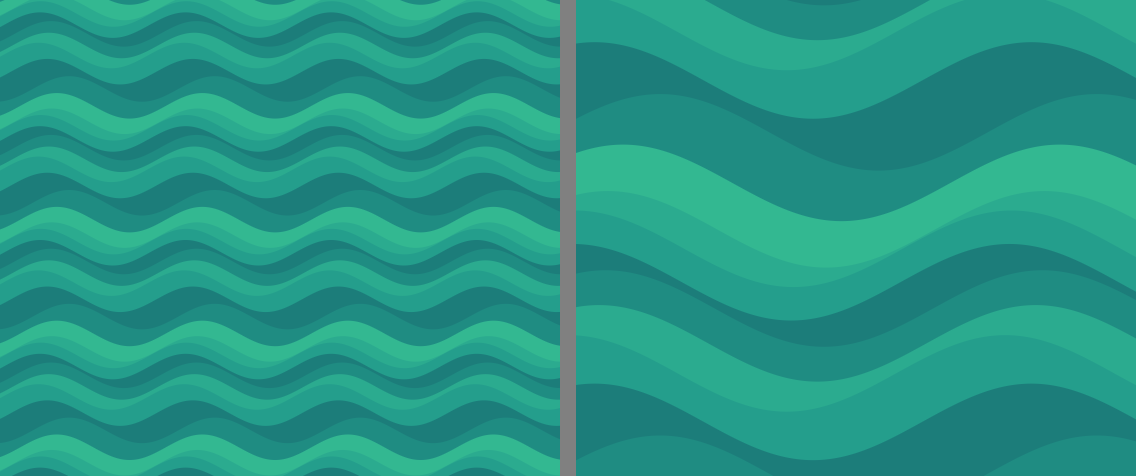
Left, the full canvas; right, a detail of the centre.
Give the GLSL for this pattern, as a Shadertoy shader.

```glsl
// Stacked sea waves: nine flat teal bands per row, each topped by a sine edge.
// Every band has its own height and sideways shift, so bands swell and thin;
// rows are painted from top to bottom, each edge covering what lies above it.

#define WAVELENGTH 0.3058   // lengths are in canvas heights
#define ROW_HEIGHT 0.2391
#define AMPLITUDE  0.0268
#define FIRST_CREST_X 0.1193
#define FIRST_ROW_Y   0.2223 // measured down from the top
#define BANDS 9
#define TAU 6.2832

// Per band: drop within the row, crest shift in wavelengths, tone index
const vec3 BAND[BANDS] = vec3[BANDS](
    vec3(0.000,  0.000, 4.0),
    vec3(0.136, -0.035, 3.0),
    vec3(0.193, -0.110, 2.0),
    vec3(0.291, -0.115, 0.0),
    vec3(0.368, -0.040, 1.0),
    vec3(0.470, -0.055, 3.0),
    vec3(0.558, -0.125, 2.0),
    vec3(0.700, -0.065, 0.0),
    vec3(0.852,  0.085, 1.0));

// Tones from deep to bright
const vec3 TONE[5] = vec3[5](
    vec3(0.11, 0.49, 0.48),
    vec3(0.12, 0.55, 0.51),
    vec3(0.14, 0.62, 0.55),
    vec3(0.20 * 0.85, 0.67, 0.56),
    vec3(0.20, 0.72, 0.57));

// Approximate signed distance below a wave edge, positive underneath
float belowWave(vec2 p, float meanY, float shift)
{
    float angle = TAU * ((p.x - FIRST_CREST_X) / WAVELENGTH - shift);
    float slope = AMPLITUDE * TAU / WAVELENGTH * sin(angle);
    return (p.y - meanY + AMPLITUDE * cos(angle)) / sqrt(1.0 + slope * slope);
}

void mainImage(out vec4 fragColor, in vec2 fragCoord)
{
    // Height units, y running downwards
    vec2 p = vec2(fragCoord.x, iResolution.y - fragCoord.y) / iResolution.y;
    float row = floor((p.y - FIRST_ROW_Y) / ROW_HEIGHT);
    vec3 color = TONE[1];

    // The neighbouring rows can reach into this one
    for (int r = -1; r <= 1; r++)
    {
        for (int i = 0; i < BANDS; i++)
        {
            float meanY = FIRST_ROW_Y + (row + float(r) + BAND[i].x) * ROW_HEIGHT;
            float d = belowWave(p, meanY, BAND[i].y);
            float cover = clamp(d * iResolution.y + 0.5, 0.0, 1.0);
            color = mix(color, TONE[int(BAND[i].z)], cover);
        }
    }
    fragColor = vec4(color, 1.0);
}
```
